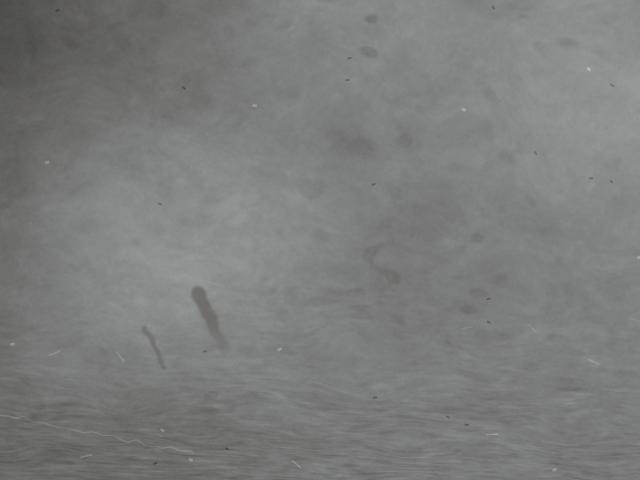
Reproduce this texture procedurally as a Shadertoy shader.

```glsl
// A worn grey slab seen at a slant: broad soft light and shade, cloudy
// mottling that flattens into fine slanted streaks near the lower edge,
// two dull smudges, and sparse specks and scratches. Noise is cellular.

vec2 hash2(vec2 cell) {
    vec3 h = fract(cell.xyx * vec3(0.1031, 0.1030, 0.0973));
    h += dot(h, h.yzx + 33.33);
    return fract((h.xx + h.yz) * h.zy);
}

// Smooth cellular noise: one soft light or dark blob per cell.
float mottle(vec2 q) {
    vec2 cell = floor(q);
    float sum = 0.0;
    for (int j = -1; j <= 1; j++)
    for (int i = -1; i <= 1; i++) {
        vec2 c = cell + vec2(i, j);
        vec2 d = q - c - hash2(c);
        float falloff = max(0.0, 1.0 - dot(d, d));
        sum += (2.0 * hash2(c + 71.0).x - 1.0) * falloff * falloff * falloff;
    }
    return sum;
}

// Soft elliptical pool of light or shade.
float pool(vec2 p, vec2 center, vec2 radius) {
    vec2 d = (p - center) / radius;
    return exp(-dot(d, d));
}

float segment(vec2 p, vec2 a, vec2 b) {
    vec2 ab = b - a;
    return length(p - a - ab * clamp(dot(p - a, ab) / dot(ab, ab), 0.0, 1.0));
}

// Sparse short marks, at most one per cell; chance is the filled share.
float marks(vec2 q, float chance, float reach, float width) {
    vec2 cell = floor(q);
    vec2 pick = hash2(cell + 19.0);
    float angle = -0.3 + 1.6 * (pick.y - 0.5);
    vec2 arm = reach * vec2(cos(angle), sin(angle));
    vec2 d = fract(q) - 0.3 - 0.4 * hash2(cell);
    return step(pick.x, chance) * (1.0 - smoothstep(0.3 * width, width, segment(d, -arm, arm)));
}

void mainImage(out vec4 fragColor, in vec2 fragCoord) {
    vec2 p = fragCoord / iResolution.y;
    p.x += 0.5 * (4.0 / 3.0 - iResolution.x / iResolution.y);

    // Broad light and shade
    float tone = 0.507;
    tone -= 0.17 * pool(p, vec2(0.0, 1.02), vec2(0.46, 0.30));
    tone -= 0.09 * pool(p, vec2(-0.04, 0.50), vec2(0.17, 0.45));
    tone += 0.060 * pool(p, vec2(0.38, 0.52), vec2(0.30, 0.20));
    tone += 0.065 * pool(p, vec2(1.24, 0.80), vec2(0.30, 0.26));
    tone += 0.035 * pool(p, vec2(0.72, 0.98), vec2(0.22, 0.16));
    tone -= 0.035 * pool(p, vec2(0.90, 0.50), vec2(0.24, 0.30));
    tone -= 0.09 * pool(p, vec2(0.20, 0.06), vec2(0.42, 0.15));
    tone -= 0.035 * pool(p, vec2(1.10, 0.0), vec2(0.45, 0.20));

    // Perspective squeezes the surface toward the lower edge
    float near = exp(-4.0 * p.y);
    vec2 s = vec2(p.x, p.y + 0.5 * (1.0 - near) + 0.16 * p.x * (1.0 - p.y));

    // Cloudy mottling, coarse to fine
    vec2 warp = 0.03 * vec2(mottle(s * 8.0 + 5.0), mottle(s * 8.0 + 43.0));
    vec2 m = s + warp;
    tone += 0.016 * mottle(m * vec2(6.0, 8.0));
    tone += 0.016 * mottle(m * vec2(15.0, 20.0) + 11.0);
    tone += 0.014 * mottle(m * vec2(34.0, 44.0) + 23.0);
    tone += 0.011 * mottle(m * vec2(75.0, 95.0) + 37.0);
    tone += 0.010 * mottle(p * 190.0);

    // Dark stains, strongest at the top and right of the middle
    float stain = smoothstep(0.35, 0.85, mottle(m * vec2(22.0, 30.0) + 61.0));
    float stained = pool(p, vec2(0.90, 0.95), vec2(0.30, 0.16))
                  + 0.6 * pool(p, vec2(0.90, 0.50), vec2(0.30, 0.20));
    tone -= 0.055 * stain * (0.2 + stained);

    // Fine slanted streaks in the foreground
    float streaks = mottle(m * vec2(18.0, 75.0)) + 0.8 * mottle(m * vec2(42.0, 130.0) + 9.0);
    tone += 0.030 * streaks * smoothstep(0.45, 0.0, p.y);

    // Two dull smudges with ragged, fading lower ends
    vec2 r = p + 0.006 * vec2(mottle(p * 45.0), mottle(p * 45.0 + 17.0));
    float wide = segment(r, vec2(0.411, 0.392), vec2(0.466, 0.275));
    float thin = segment(r, vec2(0.300, 0.318), vec2(0.343, 0.238));
    float smudge = (1.0 - smoothstep(0.007, 0.018, wide)) * smoothstep(0.23, 0.34, p.y);
    smudge = max(smudge, 0.8 * (1.0 - smoothstep(0.002, 0.011, thin)));
    smudge = max(smudge, 0.5 * pool(r, vec2(0.31, 0.188), vec2(0.035, 0.008)));
    tone = mix(tone, 0.405, 0.8 * smudge);

    // Pale specks, dark flecks and scratches
    tone += 0.13 * marks(p * 16.0 + 3.0, 0.03, 0.03, 0.07);
    tone -= 0.12 * marks(p * 20.0 + 31.0, 0.03, 0.05, 0.06);
    tone += 0.10 * marks(p * 14.0 + 57.0, 0.10, 0.16, 0.035) * smoothstep(0.5, 0.1, p.y);
    float scratch = segment(r, vec2(-0.02, 0.140), vec2(0.40, 0.055));
    tone += 0.06 * (1.0 - smoothstep(0.0005, 0.003, scratch));

    // Nearly neutral grey: cool in the light, warm in shade and smudges
    float warmth = smoothstep(0.54, 0.38, tone) + 0.8 * smudge;
    vec3 tint = mix(vec3(-0.006, 0.003, 0.002), vec3(0.003, 0.001, -0.008), min(warmth, 1.0));
    fragColor = vec4(clamp(tone + tint, 0.0, 1.0), 1.0);
}
```
